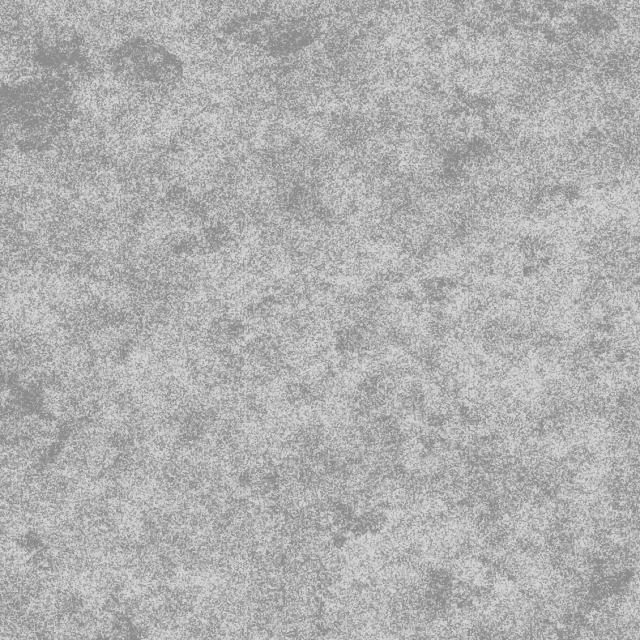
Write a three.js fragment shader that draws this texture.

```glsl
varying vec2 vUv;

const vec3 DARK_GREY = vec3(0.545);
const vec3 LIGHT_GREY = vec3(0.83);

const int CLOUD_OCTAVES = 5;
const float CLOUD_CELLS = 9.0;      // cells across the canvas, first octave
const float CLOUD_STRENGTH = 0.17;
const float CLOUD_GAIN = 1.06;      // strength ratio from octave to octave
const vec2 CLOUD_STRETCH = vec2(0.88, 1.08);

const float BLOT_CELLS = 16.0;
const float BLOT_STRENGTH = 0.4;
const float BLOT_RAGGEDNESS = 0.7;
const vec2 BLOT_RANGE = vec2(0.55, 0.85);

const float GRAIN_CELLS = 490.0;
const float GRAIN_STRENGTH = 0.8;

const float CELL_SHARPNESS = 5.0;
const float BRIGHTNESS_BIAS = 0.03;

vec3 hash3(vec2 p) {
  vec3 q = fract(p.xyx * vec3(0.1031, 0.1030, 0.0973));
  q += dot(q, q.yxz + 33.33);
  return fract((q.xxy + q.yzz) * q.zyx);
}

// Cellular noise: random cell tones from -1 to 1, blended by distance
float cellTone(vec2 p) {
  vec2 cell = floor(p);
  vec2 local = p - cell;
  float toneSum = 0.0;
  float weightSum = 0.0;
  for (int y = -1; y <= 1; y++) {
    for (int x = -1; x <= 1; x++) {
      vec2 offset = vec2(float(x), float(y));
      vec3 rnd = hash3(cell + offset);
      vec2 toSeed = offset + rnd.xy - local;
      float weight = exp(-CELL_SHARPNESS * dot(toSeed, toSeed));
      toneSum += weight * (2.0 * rnd.z - 1.0);
      weightSum += weight;
    }
  }
  return toneSum / weightSum;
}

// Mottling from faint broad patches down to small specks
float clouds(vec2 uv) {
  float sum = 0.0;
  float strength = CLOUD_STRENGTH;
  float cells = CLOUD_CELLS;
  for (int i = 0; i < CLOUD_OCTAVES; i++) {
    vec2 shift = vec2(17.3, 41.7) * float(i + 1);
    sum += strength * cellTone(uv * CLOUD_STRETCH * cells + shift);
    strength *= CLOUD_GAIN;
    cells *= 2.0;
  }
  return sum;
}

// Sparse dark blots whose outline is broken up by the mottling
float blots(vec2 uv, float mottle) {
  float depth = -cellTone(uv * CLOUD_STRETCH * BLOT_CELLS + 211.0);
  return smoothstep(BLOT_RANGE.x, BLOT_RANGE.y, depth - BLOT_RAGGEDNESS * mottle);
}

void main() {
  float mottle = clouds(vUv);
  float grain = cellTone(vUv * GRAIN_CELLS + 503.0);

  float tone = BRIGHTNESS_BIAS + mottle + GRAIN_STRENGTH * grain
             - BLOT_STRENGTH * blots(vUv, mottle);

  // The soft limit flattens the grain inside dark and light patches
  vec3 color = mix(DARK_GREY, LIGHT_GREY, smoothstep(-1.0, 1.0, tone));
  gl_FragColor = vec4(color, 1.0);
}
```
